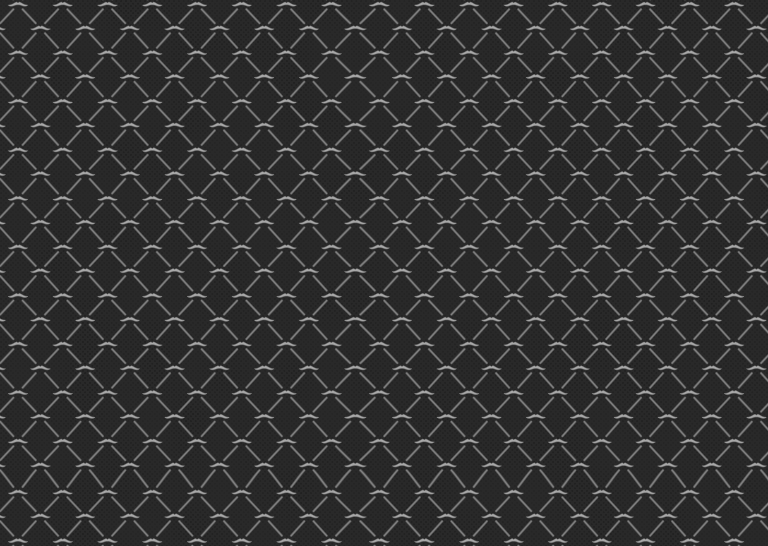
Reproduce this pattern procedurally as a WebGL 2 fragment shader.

```glsl
#version 300 es
precision highp float;
// Dark woven ground with a diagonal lattice of thin bars joined by small curled moustaches.

uniform vec2 u_resolution;
out vec4 fragColor;

const vec2 REPEATS = vec2(17.16, 11.246);   // lattice cells across and down
const vec2 ORIGIN = vec2(0.402, 0.09);      // first motif, in cells from the top left
const vec2 HALF_STEP = vec2(0.5, 0.49);     // offset of the in-between rows
const vec2 CELL_SHAPE = vec2(1.0, 1.085);   // cell size in cell widths
const vec2 BAR_SPAN = vec2(0.21, 0.79);     // start and end of a bar between motifs
const float BAR_HALF_WIDTH = 0.021;
const float MOTIF_HALF_WIDTH = 0.215;
const float MOTIF_THICKNESS = 0.036;
const float MOTIF_WAVE = 0.025;
const float EDGE_SOFTNESS = 0.022;
const float WEAVE_COUNT = 160.0;            // weave threads across the canvas
const vec2 SEAM_SHIFT = vec2(0.08, 0.05);   // slight slip of the repeat, in cells
const vec3 GROUND = vec3(0.162);
const vec3 THREAD = vec3(0.128);
const vec3 BAR = vec3(0.51);
const vec3 MOTIF = vec3(0.66);
const float TAU = 6.2831853;

float hash(vec2 p) {
    p = fract(p * vec2(0.1031, 0.1137));
    p += dot(p, p.yx + 33.33);
    return fract((p.x + p.y) * p.x * 17.31);
}

float valueNoise(vec2 p) {
    vec2 i = floor(p);
    vec2 f = fract(p);
    f = f * f * (3.0 - 2.0 * f);
    float low = mix(hash(i), hash(i + vec2(1.0, 0.0)), f.x);
    float high = mix(hash(i + vec2(0.0, 1.0)), hash(i + 1.0), f.x);
    return mix(low, high, f.y);
}

float segmentDistance(vec2 p, vec2 a, vec2 b) {
    vec2 ab = b - a;
    float t = clamp(dot(p - a, ab) / dot(ab, ab), 0.0, 1.0);
    return length(p - a - ab * t);
}

// Two tapering wings that droop from the centre and lift at the tips; y points up.
float motifDistance(vec2 p) {
    float t = abs(p.x) / MOTIF_HALF_WIDTH;
    float spine = MOTIF_WAVE * cos(min(t, 1.0) * TAU * 0.62);
    float thickness = MOTIF_THICKNESS * sqrt(max(1.0 - t, 0.0));
    float notch = 0.012 * exp(-t * t * 90.0);
    float body = abs(p.y - spine + notch) - thickness + notch;
    return max(body, (t - 1.0) * MOTIF_HALF_WIDTH);
}

vec2 nearestOffset(vec2 p) {
    return (fract(p + 0.5) - 0.5) * CELL_SHAPE;
}

float coverage(float d, float soft) {
    return 1.0 - smoothstep(-soft, soft, d);
}

void main() {
    vec2 uv = gl_FragCoord.xy / u_resolution;
    uv.y = 1.0 - uv.y;
    float aspect = u_resolution.x / u_resolution.y;

    // Lattice coordinates with a slight slip in the spacing
    vec2 slip = SEAM_SHIFT * vec2(
        smoothstep(0.43, 0.5, uv.x) * (1.0 - smoothstep(0.62, 0.96, uv.x)),
        smoothstep(0.86, 0.9, uv.y));
    vec2 cell = uv * REPEATS - ORIGIN - slip;
    vec2 a = nearestOffset(cell);
    vec2 b = nearestOffset(cell - HALF_STEP);
    float soft = max(EDGE_SOFTNESS, 0.7 * REPEATS.x / u_resolution.x);

    // Fine weave, uneven in strength
    vec2 w = vec2(uv.x, uv.y / aspect) * WEAVE_COUNT * TAU;
    float weave = smoothstep(-0.1, 0.7, sin(w.x) * sin(w.y));
    weave *= mix(0.35, 1.0, valueNoise(cell * 1.3 + 20.0));
    vec3 color = mix(GROUND, THREAD, weave);

    // Bars to the four neighbours, folded into one quadrant
    vec2 neighbour = vec2(0.5, a.y > 0.0 ? HALF_STEP.y : 1.0 - HALF_STEP.y) * CELL_SHAPE;
    float bar = segmentDistance(abs(a), neighbour * BAR_SPAN.x, neighbour * BAR_SPAN.y);
    color = mix(color, BAR, coverage(bar - BAR_HALF_WIDTH, soft));

    // Motifs on both sets of rows
    float motif = min(motifDistance(a * vec2(1.0, -1.0)), motifDistance(b * vec2(1.0, -1.0)));
    color = mix(color, MOTIF, coverage(motif, soft));

    fragColor = vec4(color, 1.0);
}
```
